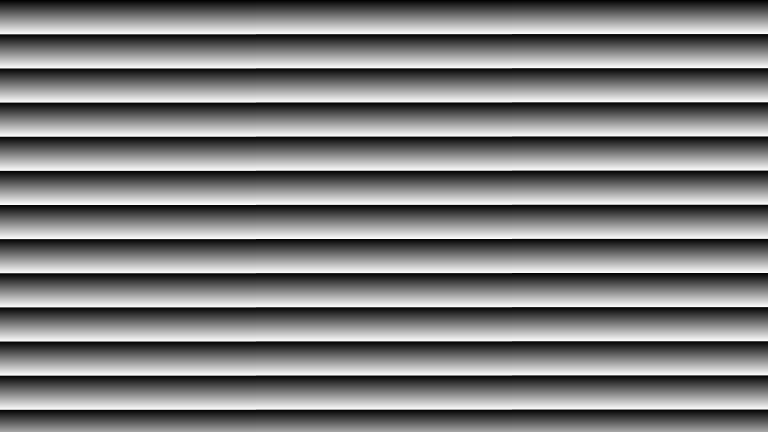
Write a Shadertoy shader that draws this pattern.

```glsl
// Stacked black-to-white ramps from a wrapping cell counter, three cells per row.
#define COLUMNS 3.0    // cells across
#define ROWS 1080.0    // cell rows down the canvas
#define LEVELS 256.0   // grey levels before the counter wraps

// Integral of fract(t), used to average the ramp over a pixel
float rampIntegral(float t) {
    float f = fract(t);
    return 0.5 * (floor(t) + f * f);
}

// Mean of the repeating ramp over a window of the given width
float smoothRamp(float t, float width) {
    float lo = max(t - 0.5 * width, 0.0);
    float hi = max(t + 0.5 * width, lo + 0.5 * width);
    return (rampIntegral(hi) - rampIntegral(lo)) / (hi - lo);
}

// Column index with softened seams
float columnIndex(float x, float pixel) {
    float index = 0.0;
    for (float seam = 1.0; seam < COLUMNS; seam++) {
        index += clamp((x - seam) / pixel + 0.5, 0.0, 1.0);
    }
    return index;
}

void mainImage(out vec4 fragColor, in vec2 fragCoord) {
    vec2 uv = fragCoord / iResolution.xy;

    // Counter runs left to right, then down from the top
    float column = columnIndex(uv.x * COLUMNS, COLUMNS / iResolution.x);
    float row = (1.0 - uv.y) * ROWS - 0.5;
    float phase = (row * COLUMNS + column) / LEVELS;

    // Each wrap starts a new band, averaged over the pixel height
    float pixelPhase = ROWS * COLUMNS / (LEVELS * iResolution.y);
    float grey = smoothRamp(phase, pixelPhase);

    fragColor = vec4(vec3(grey), 1.0);
}
```
